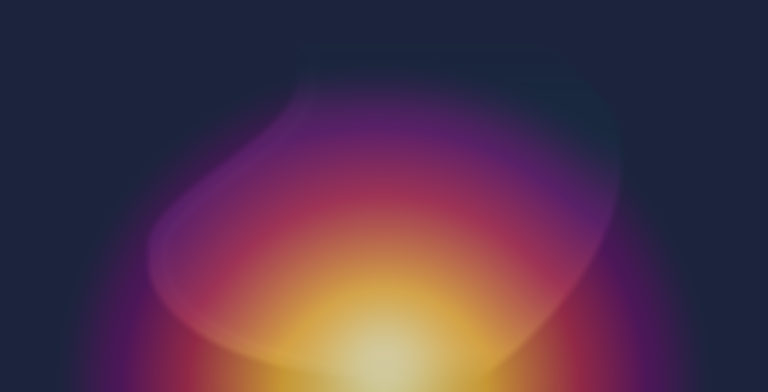
Reproduce this background procedurally as a Shadertoy shader.

```glsl
// A warm radial sunrise on a navy field, seen through a faint glassy blob.
// The glow is a chain of colour stops by radius; the blob is bounded by two
// curves of height, and its rim bends the glow and lifts its colour.

// Radial colour ramp, from the pale core to the navy surround
vec3 glowRamp(float r) {
    vec3 c = mix(vec3(0.79, 0.76, 0.48), vec3(0.78, 0.59, 0.20), clamp(r / 0.26, 0.0, 1.0));
    c = mix(c, vec3(0.57, 0.16, 0.275), clamp((r - 0.26) / 0.24, 0.0, 1.0));
    c = mix(c, vec3(0.31, 0.085, 0.35), clamp((r - 0.50) / 0.17, 0.0, 1.0));
    return mix(c, vec3(0.105, 0.142, 0.236), smoothstep(0.64, 0.86, r));
}

// Horizontal room to the nearer side of the blob, positive inside
float blobInset(vec2 p) {
    float below = clamp((0.337 - p.y) / 0.31, 0.0, 0.99);
    float left = (0.23 + 0.38 * smoothstep(0.80, 0.37, p.y)) * sqrt(1.0 - below * below);
    float rise = p.y - 0.6;
    float right = 0.615 - (rise > 0.0 ? 2.3 : 1.1) * rise * rise;
    return min(p.x + left, right - p.x);
}

// Inset divided by its slope, close to a true distance near the rim
float blobDistance(vec2 p) {
    float d = blobInset(p);
    float slope = (blobInset(p + vec2(0.0, 0.005)) - blobInset(p - vec2(0.0, 0.005))) / 0.01;
    return d / length(vec2(1.0, slope));
}

void mainImage(out vec4 fragColor, in vec2 fragCoord) {
    // Height is one unit; the origin is the middle of the bottom edge
    vec2 p = (fragCoord - vec2(0.5 * iResolution.x, 0.0)) / iResolution.y;

    // Blob coverage, fading out at its top and bottom
    float d = blobDistance(p);
    float lens = smoothstep(-0.006, 0.022, d)
               * smoothstep(0.92, 0.70, p.y) * smoothstep(0.0, 0.12, p.y);
    float rim = lens * exp(-max(d, 0.0) / 0.07);

    // Glow, pulled outward under the rim
    float r = length(p) - 0.045 * rim;
    vec3 color = glowRamp(r);

    // Glass tint: bright over the glow, slightly teal over the navy
    float lit = smoothstep(0.86, 0.64, r);
    color += lens * mix(vec3(-0.008, 0.016, 0.012), vec3(0.05, 0.04, 0.06), lit);

    // Faint second contour inside the left rim
    float contour = (d - 0.05) / 0.012;
    color += 0.010 * lens * exp(-contour * contour) * smoothstep(0.0, -0.2, p.x);

    // Milky core just above the bottom edge
    vec2 core = p - vec2(0.0, 0.075);
    color = mix(color, vec3(0.82, 0.80, 0.66), 0.8 * exp(-dot(core, core) / 0.016));

    fragColor = vec4(clamp(color, 0.0, 1.0), 1.0);
}
```
